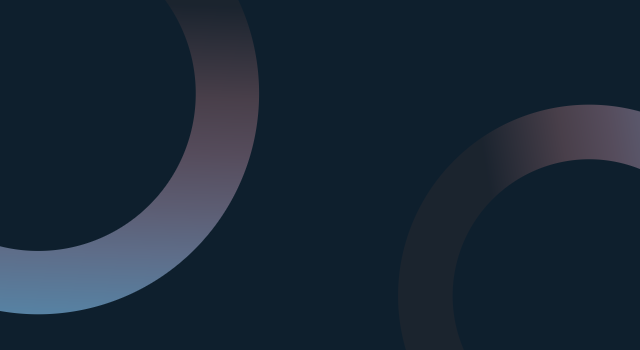
Give the GLSL for this background, as a Shadertoy shader.

```glsl
// Colour along a ring's axis, from its dark end to its blue end
vec3 ringRamp(float s) {
    vec3 color = vec3(0.105, 0.140, 0.182);
    color = mix(color, vec3(0.285, 0.247, 0.290), clamp((s + 0.42) / 0.42, 0.0, 1.0));
    color = mix(color, vec3(0.335, 0.298, 0.360), clamp(s / 0.25, 0.0, 1.0));
    color = mix(color, vec3(0.362, 0.365, 0.450), clamp((s - 0.25) / 0.25, 0.0, 1.0));
    color = mix(color, vec3(0.368, 0.430, 0.540), clamp((s - 0.50) / 0.22, 0.0, 1.0));
    return mix(color, vec3(0.340, 0.510, 0.640), clamp((s - 0.72) / 0.28, 0.0, 1.0));
}

// Lay a smooth-edged gradient ring over the base colour
vec3 addRing(vec3 base, vec2 p, float inner, float outer, vec2 axis) {
    float edge = abs(length(p) - 0.5 * (inner + outer)) - 0.5 * (outer - inner);
    float coverage = clamp(0.5 - edge * iResolution.y, 0.0, 1.0);
    return mix(base, ringRamp(dot(p, normalize(axis)) / outer), coverage);
}

void mainImage(out vec4 fragColor, in vec2 fragCoord) {
    // Height runs from 0 to 1; x is centred so the layout stays balanced
    vec2 p = (fragCoord - vec2(0.5 * iResolution.x, 0.0)) / iResolution.y;

    vec3 color = vec3(0.055, 0.122, 0.176);
    color = addRing(color, p - vec2(-0.805, 0.733), 0.450, 0.631, vec2(-0.03, -1.0));
    color = addRing(color, p - vec2(0.769, 0.155), 0.390, 0.546, vec2(1.0, 0.17));

    fragColor = vec4(color, 1.0);
}
```
